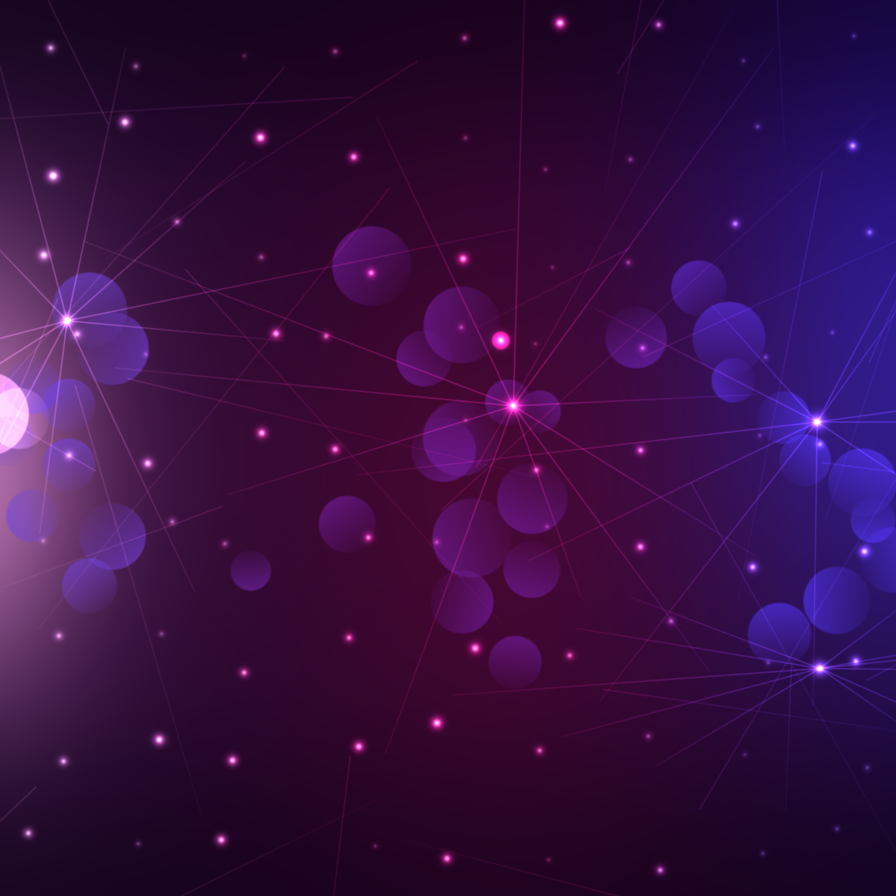
A three.js fragment shader for this background:

```glsl
varying vec2 vUv;

const vec3 NIGHT = vec3(0.09, 0.01, 0.14);
const vec3 WINE_GLOW = vec3(0.18, 0.015, 0.05);
const vec3 PINK_GLOW = vec3(0.46, 0.36, 0.40);
const vec3 MAUVE_HAZE = vec3(0.16, 0.08, 0.15);
const vec3 BLUE_GLOW = vec3(0.08, 0.10, 0.38);
const vec3 DISC_LEFT = vec3(0.45, 0.27, 0.88);
const vec3 DISC_MIDDLE = vec3(0.46, 0.11, 0.64);
const vec3 DISC_RIGHT = vec3(0.33, 0.21, 1.0);
const vec3 SPARK_LEFT = vec3(0.85, 0.50, 0.85);
const vec3 SPARK_MIDDLE = vec3(0.90, 0.14, 0.62);
const vec3 SPARK_RIGHT = vec3(0.50, 0.26, 1.0);
const vec3 HOT_PINK = vec3(1.0, 0.72, 1.0);
const vec2 LEFT_HUB = vec2(0.075, 0.642);
const vec2 MIDDLE_HUB = vec2(0.573, 0.547);
const vec2 RING_HUB = vec2(0.559, 0.620);
const vec2 RIGHT_HUB = vec2(0.912, 0.529);
const vec2 LOWER_HUB = vec2(0.915, 0.254);
const float DISC_OPACITY = 0.62;
const float LINE_WIDTH = 0.0018;
const float DOT_CELLS = 9.0;
const float EDGE = 0.0015;
const float PI = 3.14159;

vec3 hash3(float seed, float salt) {
  vec3 h = fract(vec3(seed, salt, seed + salt) * vec3(0.1031, 0.1030, 0.0973));
  h += dot(h, h.yzx + 33.33);
  return fract((h.xxy + h.yzz) * h.zyx);
}

// Blends three tints from left to right
vec3 tintAcross(float x, vec3 left, vec3 middle, vec3 right) {
  vec3 tint = mix(left, middle, smoothstep(0.05, 0.38, x));
  return mix(tint, right, smoothstep(0.62, 0.9, x));
}

float glow(vec2 p, vec2 center, vec2 spread) {
  vec2 q = (p - center) / spread;
  return exp(-dot(q, q));
}

vec3 backdrop(vec2 p) {
  vec3 color = NIGHT;
  color += WINE_GLOW * glow(p, vec2(0.56, 0.45), vec2(0.30, 0.46));
  color += PINK_GLOW * glow(p, vec2(-0.04, 0.48), vec2(0.13, 0.25));
  color += MAUVE_HAZE * glow(p, vec2(0.0, 0.5), vec2(0.25, 0.36));
  color += BLUE_GLOW * glow(p, vec2(1.03, 0.56), vec2(0.25, 0.36));
  color.b += 0.10 * glow(p, vec2(1.0, 0.9), vec2(0.25, 0.3));
  return color * mix(0.78, 1.0, smoothstep(0.0, 0.25, min(p.y, 1.0 - p.y)));
}

// Translucent disc, fading toward one side
float disc(vec2 p, vec2 center, float radius, float angle) {
  vec2 q = p - center;
  float side = 0.5 + 0.5 * dot(q, vec2(cos(angle), sin(angle))) / radius;
  return smoothstep(EDGE, -EDGE, length(q) - radius) * mix(0.12, 1.0, side);
}

// Discs strung along a bowed, zigzag path
vec3 discChain(vec3 color, vec2 p, vec2 start, vec2 end, vec3 bow, float count) {
  for (int i = 0; i < 11; i++) {
    float n = float(i);
    if (n >= count) break;
    float t = n / (count - 1.0);
    vec3 h = hash3(n + 3.0, start.x * 97.0);
    vec2 center = mix(start, end, t);
    center.x += bow.x * sin(PI * pow(t, bow.z));
    center.x += bow.y * (mod(n, 2.0) * 2.0 - 1.0);
    center.y += (h.x - 0.5) * 0.03;
    vec3 tint = tintAcross(center.x, DISC_LEFT, DISC_MIDDLE, DISC_RIGHT);
    float cover = disc(p, center, mix(0.021, 0.045, h.y), h.z * 2.0 * PI);
    color = mix(color, tint, DISC_OPACITY * cover);
  }
  return color;
}

// Hairline, brightest at its start
float hairline(vec2 p, vec2 a, vec2 b) {
  vec2 ab = b - a;
  float t = clamp(dot(p - a, ab) / dot(ab, ab), 0.0, 1.0);
  float d = length(p - a - ab * t);
  return smoothstep(LINE_WIDTH, 0.0, d) * mix(1.0, 0.25, t);
}

float web(vec2 p) {
  float light = 0.0;
  for (int i = 0; i < 34; i++) {
    vec3 a = hash3(float(i) + 11.0, 5.0);
    vec3 b = hash3(float(i) + 71.0, 9.0);
    vec2 start = a.xy * 1.2 - 0.1;
    light += 0.13 * hairline(p, start, start + (b.xy - 0.5) * 1.1);
  }
  return light;
}

float fan(vec2 p, vec2 hub, float seed, float flatness) {
  float light = 0.0;
  for (int i = 0; i < 11; i++) {
    vec3 h = hash3(float(i) + seed, seed);
    float angle = (float(i) + h.x) * 2.0 * PI / 11.0;
    vec2 ray = vec2(cos(angle), sin(angle) * flatness) * mix(0.2, 0.55, h.y);
    light += 0.27 * hairline(p, hub, hub + ray);
  }
  return light;
}

// White core inside a coloured halo
vec3 spark(vec2 p, vec2 center, float radius, vec3 tint) {
  float d = length(p - center) / radius;
  return tint * exp(-d * d * 0.8) + 0.8 * exp(-d * d * 4.0);
}

void main() {
  vec2 p = vUv;
  vec3 color = backdrop(p);
  vec3 tint = tintAcross(p.x, SPARK_LEFT, SPARK_MIDDLE, SPARK_RIGHT);

  // Disc clusters
  color = discChain(color, p, vec2(0.13, 0.66), vec2(0.13, 0.35), vec3(-0.09, 0.03, 1.0), 9.0);
  color = discChain(color, p, vec2(0.45, 0.69), vec2(0.54, 0.27), vec3(0.06, 0.035, 1.0), 10.0);
  color = discChain(color, p, vec2(0.28, 0.36), vec2(0.71, 0.62), vec3(0.0, 0.0, 1.0), 5.0);
  color = discChain(color, p, vec2(0.79, 0.67), vec2(0.86, 0.29), vec3(0.15, 0.01, 2.0), 10.0);
  color += HOT_PINK * 0.5 * disc(p, vec2(-0.015, 0.538), 0.047, 0.0);
  color += HOT_PINK * 0.35 * disc(p, vec2(0.021, 0.533), 0.034, PI);

  // Connecting lines
  float lines = web(p) + fan(p, LEFT_HUB, 17.0, 1.0) + fan(p, MIDDLE_HUB, 29.0, 1.0);
  lines += fan(p, RIGHT_HUB, 41.0, 0.7) + fan(p, LOWER_HUB, 53.0, 0.25);
  color += tint * lines;

  // Scattered dots, one per cell
  vec2 cell = floor(p * DOT_CELLS);
  vec3 h = hash3(cell.x + 7.0, cell.y * 13.0 + 2.0);
  vec2 dotCenter = (cell + 0.22 + 0.56 * h.xy) / DOT_CELLS;
  color += spark(p, dotCenter, mix(0.003, 0.006, h.z), tint) * mix(0.15, 0.95, h.z * h.z);

  // Bright hubs
  color += spark(p, LEFT_HUB, 0.006, tint) + spark(p, MIDDLE_HUB, 0.008, tint);
  color += spark(p, RIGHT_HUB, 0.008, tint) + spark(p, LOWER_HUB, 0.007, tint);
  color += spark(p, RING_HUB, 0.007, tint);
  color += tint * 0.45 * smoothstep(EDGE, -EDGE, length(p - RING_HUB) - 0.010);

  gl_FragColor = vec4(clamp(color, 0.0, 1.0), 1.0);
}
```
